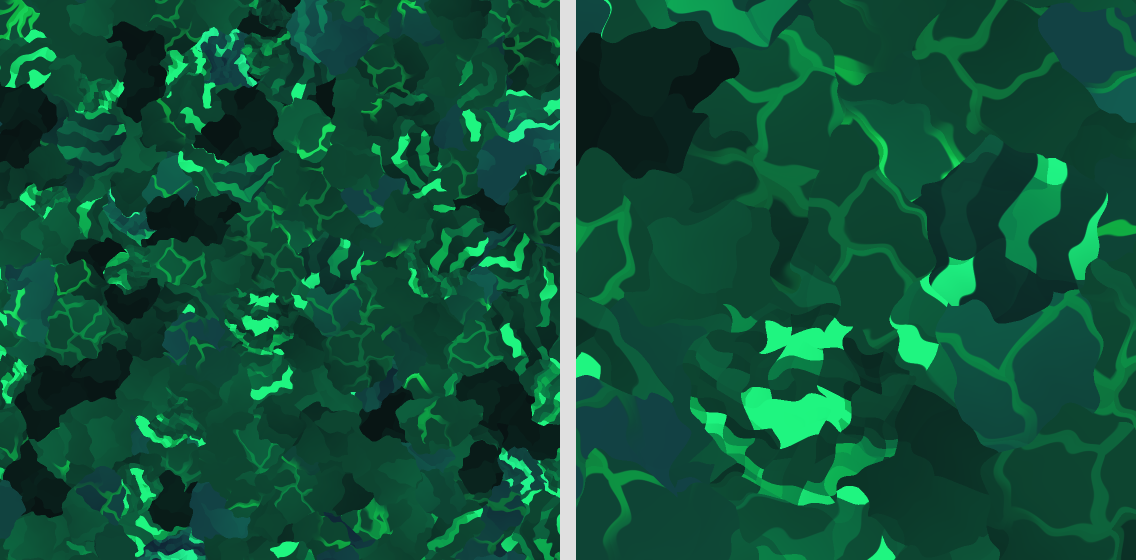
Left: the whole. Right: its middle third, enlarged.
This texture is drawn by a WebGL 1 fragment shader. Its source:

```glsl
precision highp float;
uniform vec2 u_resolution;

const float GRAINS = 14.0;
const vec3 BLACK = vec3(0.03, 0.07, 0.07);
const vec3 DEEP = vec3(0.04, 0.16, 0.13);
const vec3 FOREST = vec3(0.05, 0.27, 0.19);
const vec3 JADE = vec3(0.05, 0.37, 0.24);
const vec3 GREEN = vec3(0.04, 0.51, 0.28);
const vec3 VIVID = vec3(0.05, 0.67, 0.31);
const vec3 NEON = vec3(0.12, 0.96, 0.50);
const vec3 LIME = vec3(0.08, 0.74, 0.20);

struct Grain { vec2 id; vec2 local; };

float hash(vec2 p, float seed) {
  vec3 q = fract(p.xyx * vec3(0.1031, 0.1030, 0.0973) + seed * 0.137);
  q += dot(q, q.yzx + 33.33);
  return fract((q.x + q.y) * q.z);
}

vec2 hash2(vec2 p, float seed) {
  return vec2(hash(p, seed), hash(p, seed + 0.61));
}

vec2 rotate(vec2 v, float angle) {
  float c = cos(angle), s = sin(angle);
  return vec2(c * v.x - s * v.y, s * v.x + c * v.y);
}

// Layered sines that make the outlines wavy and notched
vec2 wobble(vec2 p) {
  vec2 slow = sin(p.yx * 6.1 + 2.0 * sin(p * 2.3));
  vec2 fast = sin(p.yx * 15.0 + 2.5 * sin(p * 7.0 + 1.3));
  return p + 0.065 * slow + 0.032 * fast;
}

// Topmost overlapping blob at p, or the nearest one in the gaps
Grain findGrain(vec2 p) {
  vec2 base = floor(p);
  Grain top = Grain(base, vec2(0.0));
  float best = -9.0;
  for (int j = -1; j <= 1; j++) {
    for (int i = -1; i <= 1; i++) {
      vec2 id = base + vec2(float(i), float(j));
      vec2 local = rotate(p - id - hash2(id, 1.0), 6.283 * hash(id, 2.0));
      vec2 a = abs(local) * vec2(1.0, mix(1.0, 1.5, hash(id, 3.0)));
      float box = max(max(a.x, a.y), (a.x + a.y) * 0.72);
      float extent = mix(box, length(a), hash(id, 4.0));
      float radius = mix(0.55, 0.92, hash(id, 5.0));
      float score = extent < radius ? 1.0 + hash(id, 6.0) : -extent;
      if (score > best) {
        best = score;
        top = Grain(id, local);
      }
    }
  }
  return top;
}

// Cellular facets: x = distance to the seam, y = facet random
vec2 facets(vec2 p) {
  vec2 base = floor(p);
  float near = 9.0, second = 9.0, tone = 0.0;
  for (int j = -1; j <= 1; j++) {
    for (int i = -1; i <= 1; i++) {
      vec2 id = base + vec2(float(i), float(j));
      float d = length(id + hash2(id, 7.0) - p);
      if (d < near) {
        second = near;
        near = d;
        tone = hash(id, 8.0);
      } else {
        second = min(second, d);
      }
    }
  }
  return vec2(second - near, tone);
}

// Bent bright bands across a grain
float bands(vec2 q, float phase, float bend) {
  float y = (q.y + bend * abs(q.x)) * 1.7 + phase;
  float level = hash(vec2(floor(y), floor(q.x * 1.3 + phase * 5.0)), phase);
  float f = abs(fract(y) - 0.5);
  return smoothstep(0.24, 0.21, f) * level;
}

vec3 ramp(float t) {
  vec3 c = mix(BLACK, DEEP, smoothstep(0.0, 0.15, t));
  c = mix(c, FOREST, smoothstep(0.15, 0.38, t));
  c = mix(c, JADE, smoothstep(0.42, 0.60, t));
  c = mix(c, GREEN, smoothstep(0.60, 0.75, t));
  c = mix(c, VIVID, smoothstep(0.75, 0.88, t));
  return mix(c, NEON, smoothstep(0.88, 1.0, t));
}

vec3 shade(vec2 p) {
  Grain g = findGrain(wobble(p * GRAINS));
  vec2 q = g.local;
  float kind = hash(g.id, 9.0);
  float phase = hash(g.id, 10.0);
  vec2 facet = facets(q * 1.35 + 20.0 * hash2(g.id, 11.0));

  // Flat tone, facet steps and a soft slope
  float dark = step(hash(g.id, 12.0), 0.10);
  float tone = mix(0.24, 0.55, hash(g.id, 13.0));
  tone += 0.17 * (facet.y - 0.5) + 0.07 * q.x;
  tone = mix(tone, 0.03 + 0.08 * facet.y, dark);

  // Glowing seams, bands, or bands broken into bricks
  float lit = 1.0 - dark;
  float seam = smoothstep(0.13, 0.09, facet.x) * step(kind, 0.36) * lit;
  seam *= smoothstep(-0.5, 0.5, sin(q.x * 2.5 + phase * 6.283) + 0.3);
  float brick = step(0.56, kind) * step(kind, 0.67);
  float striped = step(0.36, kind) * step(kind, 0.67) * lit;
  vec2 grid = vec2(5.0, 9.0);
  vec2 cell = floor(q * grid);
  vec2 s = mix(q, (cell + 0.5) / grid, brick);
  float glow = bands(s, phase, mix(0.1, 0.7, hash(g.id, 14.0))) * striped;
  tone += brick * lit * 0.2 * (hash(cell + g.id * 7.0, 15.0) - 0.4);
  tone += glow * 0.75 + seam * mix(0.16, 0.48, phase);

  // Teal casts and yellowish seams
  vec3 color = ramp(clamp(tone, 0.0, 1.0));
  float teal = smoothstep(0.7, 1.0, hash(g.id, 16.0)) * lit;
  color += vec3(0.02, -0.01, 0.08) * teal * (1.0 - seam);
  return mix(color, LIME, seam * 0.45 * phase);
}

void main() {
  vec3 sum = vec3(0.0);
  for (int j = 0; j < 2; j++) {
    for (int i = 0; i < 2; i++) {
      vec2 offset = vec2(float(i), float(j)) * 0.5 - 0.25;
      sum += shade((gl_FragCoord.xy + offset) / u_resolution.y);
    }
  }
  gl_FragColor = vec4(sum * 0.25, 1.0);
}
```
